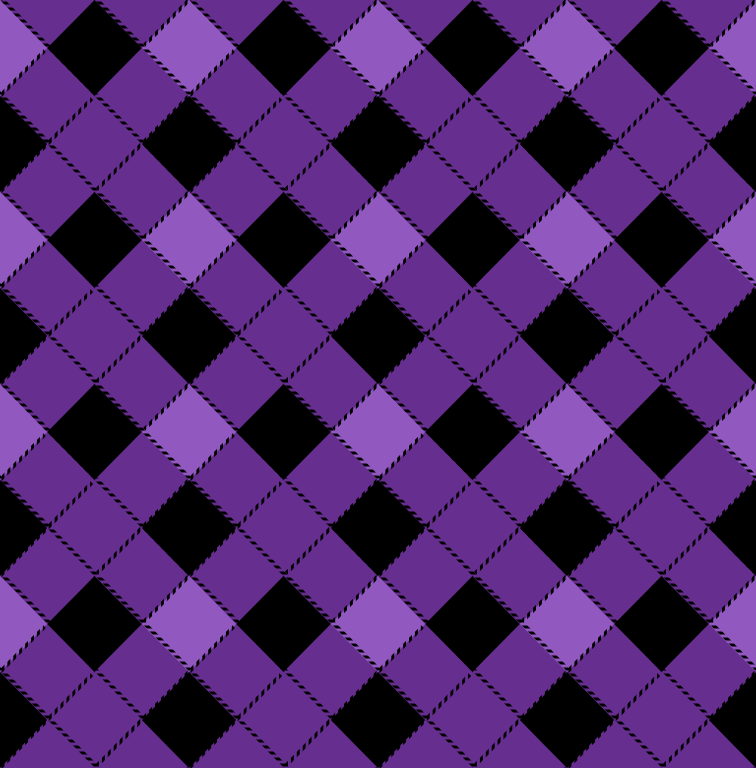
Write a WebGL 2 fragment shader that draws this pattern.

```glsl
#version 300 es
precision highp float;
// Diagonal argyle check: black and lilac diamonds on purple, with dashed black stitching.

uniform vec2 u_resolution;
out vec4 outColor;

const vec3 PURPLE = vec3(0.40, 0.18, 0.56);
const vec3 LILAC  = vec3(0.57, 0.35, 0.75);
const vec3 BLACK  = vec3(0.0);

const vec2  REPEATS         = vec2(4.0);  // repeats across and down
const float DIAMOND_RADIUS  = 0.25;       // centre to corner, in repeats
const float LINE_SPACING    = 0.5;        // between parallel stitch lines
const float STITCH_WIDTH    = 0.028;      // measured along an axis
const float STITCHES        = 32.0;       // dashes per repeat
const float STITCH_DUTY     = 0.5;        // dash share of each step
const float SHIFT_EVEN_ROWS = 0.5;        // sideways shift of falling lines,
const float SHIFT_ODD_ROWS  = 0.64;       // in stitch widths

// Coverage of a shape from its signed distance and the pixel size.
float coverage(float dist, float pixel) {
    return clamp(0.5 - dist / pixel, 0.0, 1.0);
}

// Signed distance, along an axis, to a diamond repeated once per unit cell.
float diamond(vec2 p, vec2 center, float radius) {
    vec2 d = abs(fract(p - center + 0.5) - 0.5);
    return d.x + d.y - radius;
}

// Dashed strip: "across" runs over the lines, "along" runs down them.
float stitches(float across, float along, float pixel) {
    float toLine = abs(fract(across / LINE_SPACING + 0.5) - 0.5) * LINE_SPACING;
    float toDash = (abs(fract(along * STITCHES) - 0.5) - 0.5 * STITCH_DUTY) / STITCHES;
    return coverage(toLine - 0.5 * STITCH_WIDTH, 1.4 * pixel) * coverage(toDash, pixel);
}

void main() {
    // Position in repeats, with y running down from the top edge.
    vec2 uv = gl_FragCoord.xy / u_resolution;
    vec2 p = vec2(uv.x, 1.0 - uv.y) * REPEATS;
    float pixel = max(REPEATS.x / u_resolution.x, REPEATS.y / u_resolution.y);
    float edge = 1.4 * pixel;

    // Diamonds: lilac and black share a row, black and purple the next.
    vec2 upperBlack = vec2(0.5, 0.25);
    vec2 lowerBlack = vec2(0.0, 0.75);
    vec2 lilacCenter = vec2(0.0, 0.25);
    float black = min(diamond(p, upperBlack, DIAMOND_RADIUS),
                      diamond(p, lowerBlack, DIAMOND_RADIUS));
    vec3 color = mix(PURPLE, LILAC, coverage(diamond(p, lilacCenter, DIAMOND_RADIUS), edge));
    color = mix(color, BLACK, coverage(black, edge));

    // Falling stitches lie to the upper right of the diamond edges.
    float oddRow = mod(floor(p.y), 2.0);
    float shift = STITCH_WIDTH * mix(SHIFT_EVEN_ROWS, SHIFT_ODD_ROWS, oddRow);
    float falling = stitches(p.x - p.y - shift, p.y, pixel);

    // Rising stitches lie on the edges and pass beneath the upper black diamonds.
    float rising = stitches(p.x + p.y, p.x, pixel);
    rising *= 1.0 - coverage(diamond(p, upperBlack, DIAMOND_RADIUS + STITCH_WIDTH), edge);

    color = mix(color, BLACK, max(falling, rising));
    outColor = vec4(color, 1.0);
}
```
